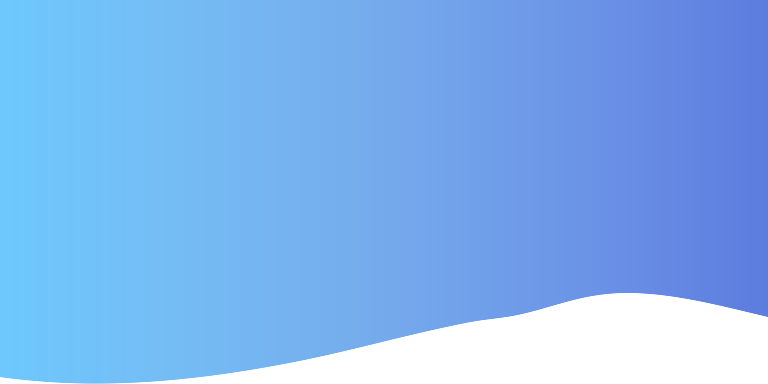
Give the GLSL for this background, as a WebGL 1 fragment shader.

```glsl
precision highp float;
// A horizontal sky-to-indigo gradient above a white wave along the bottom.
// The gradient blends five colour stops; the wave crest is a smooth curve
// of cubic Hermite spans, each knot holding (x, height, slope).

#define SKY vec3(0.430, 0.785, 0.992)
#define AZURE vec3(0.459, 0.732, 0.953)
#define CORNFLOWER vec3(0.457, 0.668, 0.925)
#define PERIWINKLE vec3(0.422, 0.582, 0.905)
#define INDIGO vec3(0.365, 0.486, 0.873)
#define WAVE_COLOR vec3(1.0)
#define EDGE_PIXELS 1.0

uniform vec2 u_resolution;

// Cubic span between two knots
float hermite(float x, vec3 a, vec3 b) {
  float width = b.x - a.x;
  float t = clamp((x - a.x) / width, 0.0, 1.0);
  float s = 1.0 - t;
  float ease = t * t * (3.0 - 2.0 * t);
  return mix(a.y, b.y, ease) + width * t * s * (s * a.z - t * b.z);
}

// Height of the wave crest, left to right
float crest(float x) {
  vec3 leftEdge = vec3(0.0, 0.018, -0.27);
  vec3 trough = vec3(0.124, 0.001, 0.0);
  vec3 slope = vec3(0.39, 0.060, 0.40);
  vec3 shoulder = vec3(0.612, 0.161, 0.38);
  vec3 bend = vec3(0.664, 0.176, 0.33);
  vec3 climb = vec3(0.768, 0.228, 0.36);
  vec3 peak = vec3(0.816, 0.237, 0.0);
  vec3 rightEdge = vec3(1.0, 0.1745, -0.47);

  if (x < trough.x) return hermite(x, leftEdge, trough);
  if (x < slope.x) return hermite(x, trough, slope);
  if (x < shoulder.x) return hermite(x, slope, shoulder);
  if (x < bend.x) return hermite(x, shoulder, bend);
  if (x < climb.x) return hermite(x, bend, climb);
  if (x < peak.x) return hermite(x, climb, peak);
  return hermite(x, peak, rightEdge);
}

// Evenly spaced colour stops
vec3 skyGradient(float x) {
  float t = x * 4.0;
  vec3 color = mix(SKY, AZURE, clamp(t, 0.0, 1.0));
  color = mix(color, CORNFLOWER, clamp(t - 1.0, 0.0, 1.0));
  color = mix(color, PERIWINKLE, clamp(t - 2.0, 0.0, 1.0));
  return mix(color, INDIGO, clamp(t - 3.0, 0.0, 1.0));
}

void main() {
  vec2 uv = gl_FragCoord.xy / u_resolution;

  // Antialiased wave coverage
  float halfEdge = 0.5 * EDGE_PIXELS / u_resolution.y;
  float height = crest(uv.x);
  float wave = 1.0 - smoothstep(height - halfEdge, height + halfEdge, uv.y);

  gl_FragColor = vec4(mix(skyGradient(uv.x), WAVE_COLOR, wave), 1.0);
}
```
